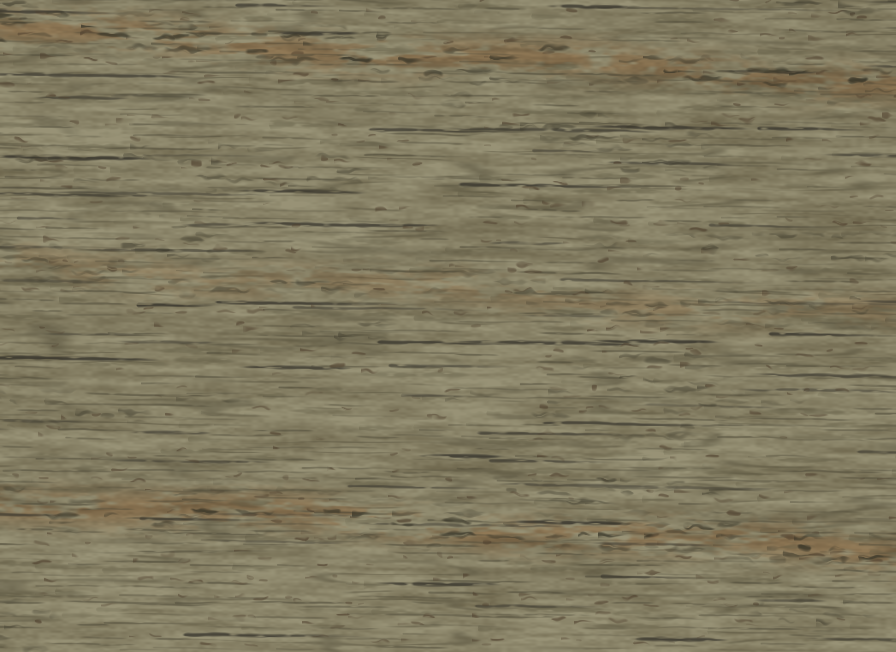
Give the GLSL for this texture, as a Shadertoy shader.

```glsl
// Weathered olive-grey timber with level grain, dark cracks and rusty bands.
// Stretched noise gives the grain; cells scatter ragged, tapered strokes as
// cracks, shadows and flecks; three sloping bands carry the rust stains.

vec3 hash3(vec2 p) {
    vec3 q = fract(p.xyx * vec3(0.1031, 0.1030, 0.0973));
    q += dot(q, q.yxz + 33.33);
    return fract((q.xxy + q.yzz) * q.zyx);
}

float noise(vec2 p) {
    vec2 i = floor(p), f = fract(p);
    f = f * f * (3.0 - 2.0 * f);
    float low = mix(hash3(i).x, hash3(i + vec2(1, 0)).x, f.x);
    float high = mix(hash3(i + vec2(0, 1)).x, hash3(i + vec2(1, 1)).x, f.x);
    return mix(low, high, f.y);
}

// Coverage of ragged horizontal strokes, at most one per cell
float strokes(vec2 p, vec2 cell, float thickness, float density, float seed) {
    float soft = max(0.0021, 0.8 / iResolution.y);
    vec2 home = floor(p / cell);
    float bend = 0.0022 * (noise(p * vec2(24.0, 40.0) + seed) - 0.5);
    float rough = noise(p * vec2(70.0, 330.0) + seed);
    float cover = 0.0;
    for (int j = -1; j <= 1; j++)
    for (int i = -1; i <= 1; i++) {
        vec2 id = home + vec2(i, j);
        vec3 place = hash3(id + seed);
        vec3 kind = hash3(id + seed + 57.0);
        vec2 d = p - (id + 0.2 + 0.6 * place.xy) * cell;
        d.y += 0.014 * d.x + bend;
        float along = d.x / (cell.x * mix(0.25, 0.95, place.z));
        // Some strokes taper evenly, others start with a blunt head
        float even = max(0.0, 1.0 - along * along);
        float blunt = smoothstep(-1.0, -0.92, along) * clamp(0.5 - 0.5 * along, 0.0, 1.0);
        float taper = mix(even, blunt, step(0.6, kind.y));
        float width = thickness * taper * mix(0.4, 1.0, kind.z) * (0.35 + 1.1 * rough);
        float line = 1.0 - smoothstep(0.2 * width, width + soft, abs(d.y));
        float ink = line * smoothstep(0.0, 0.6, taper) * mix(0.35, 1.0, kind.z);
        cover = max(cover, ink * step(kind.x, density));
    }
    return cover * smoothstep(0.0, 0.55, rough + 0.1);
}

// Sloping stained bands, the middle one fainter
float rustBands(vec2 p) {
    float sum = 0.0;
    for (int i = 0; i < 3; i++) {
        float centre = 0.955 - 0.36 * float(i) - 0.06 * p.x + 0.008 * sin(p.x * 9.0 + float(i) * 2.0);
        float d = (p.y - centre) / 0.029;
        sum += exp(-d * d) * (i == 1 ? 0.6 : 1.0);
    }
    return sum;
}

void mainImage(out vec4 fragColor, in vec2 fragCoord) {
    vec2 p = fragCoord / iResolution.y;
    vec2 g = p + vec2(0.0, 0.014 * p.x + 0.0015 * sin(p.x * 13.0 + p.y * 31.0)
                         + 0.0008 * sin(p.x * 37.0 - p.y * 60.0));

    // Layered grain, from broad pale patches to fine fibres
    float grain = 0.12 * noise(g * vec2(3.0, 14.0))
                + 0.22 * noise(g * vec2(13.0, 45.0) + 7.0)
                + 0.25 * noise(g * vec2(7.0, 110.0) + 19.0)
                + 0.24 * noise(g * vec2(24.0, 200.0) + 31.0)
                + 0.17 * noise(g * vec2(110.0, 290.0) + 43.0);
    float tone = clamp(0.76 + 1.9 * (grain - 0.5), 0.0, 1.15);
    vec3 color = mix(vec3(0.425, 0.395, 0.295), vec3(0.573, 0.551, 0.442), tone);

    // Thin dark fibres where a stretched noise passes near its middle
    float fibre = abs(noise(g * vec2(5.0, 75.0) + 61.0) - 0.5);
    float fibreGate = smoothstep(0.45, 0.75, noise(g * vec2(14.0, 60.0) + 67.0));
    color = mix(color, vec3(0.34, 0.32, 0.24), 0.45 * fibreGate * (1.0 - smoothstep(0.0, 0.14, fibre)));

    // Rust broken up along the grain
    float band = rustBands(p);
    float patches = 0.4 * noise(g * vec2(9.0, 40.0) + 71.0)
                  + 0.35 * noise(g * vec2(24.0, 110.0) + 83.0)
                  + 0.25 * noise(g * vec2(70.0, 230.0) + 89.0);
    float rust = band * smoothstep(0.4, 0.66, patches + 0.06 * band);
    color = mix(color, vec3(0.48, 0.37, 0.24) * (0.78 + 0.32 * tone), 0.68 * rust);

    // Soft shadows, hairlines, then long open cracks
    float shadow = strokes(p, vec2(0.09, 0.024), 0.0065, 0.5, 11.0);
    float hairline = strokes(p, vec2(0.10, 0.016), 0.0009, 0.6, 131.0);
    float crack = strokes(p, vec2(0.19, 0.046), 0.0031, 0.45, 251.0);
    color = mix(color, vec3(0.37, 0.35, 0.26), 0.45 * shadow);
    color = mix(color, vec3(0.29, 0.275, 0.21), 0.55 * hairline);
    color = mix(color, vec3(0.21, 0.20, 0.17), 0.85 * crack);

    // Small brown flecks, and ragged dark splinters gathered near the rust
    vec2 ragged = p + 0.007 * vec2(0.0, noise(p * vec2(75.0, 110.0)) - 0.5);
    float fleck = strokes(ragged, vec2(0.018, 0.032), 0.0026, 0.22, 379.0);
    float splinter = strokes(ragged, vec2(0.038, 0.017), 0.005, 0.45, 491.0);
    float cluster = smoothstep(0.6, 0.8, noise(p * vec2(4.0, 16.0) + 97.0));
    color = mix(color, vec3(0.31, 0.25, 0.18), 0.65 * fleck);
    color = mix(color, vec3(0.21, 0.20, 0.15), 0.85 * splinter * clamp(band + 0.6 * cluster, 0.0, 1.0));

    fragColor = vec4(color, 1.0);
}
```
